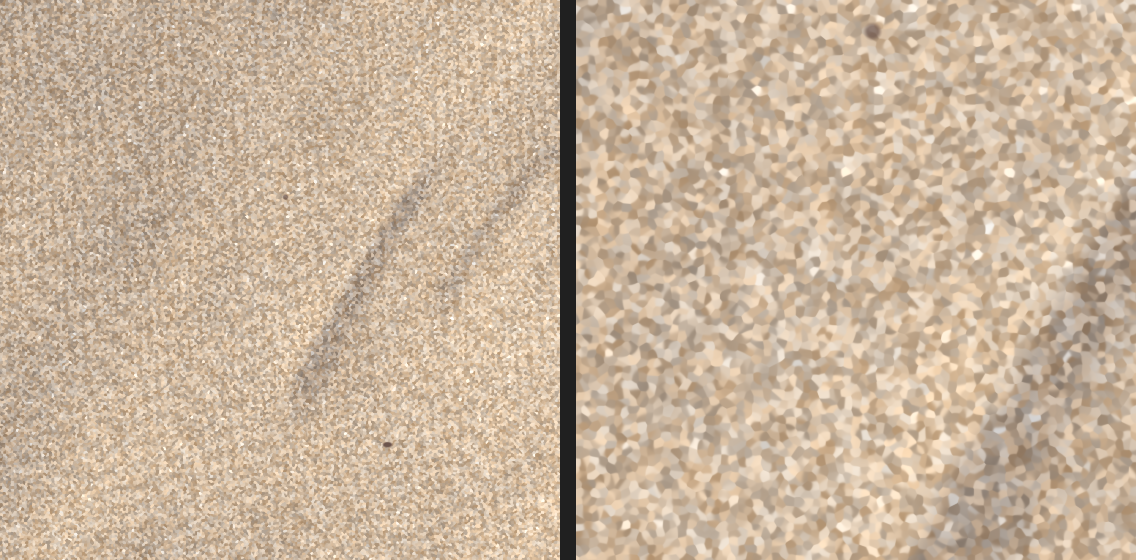
Left: the whole. Right: its middle third, enlarged.
A Shadertoy shader for this texture:

```glsl
// Dry, fine sand with two slanting wind grooves and soft drifts of light.
// Grains are blended, randomly turned Voronoi cells; the relief comes from
// stretched value noise plus two bowed, tapering groove profiles.

const vec3  SAND_COLOR   = vec3(0.800, 0.716, 0.624);
const vec3  GRAIN_TINT   = vec3(0.95, 1.00, 1.03);   // bright against dark grains
const vec3  RELIEF_TINT  = vec3(1.00, 0.87, 0.64);   // sunlit against shaded slopes
const vec3  WARM_TINT    = vec3(0.45, -0.05, -0.60); // ochre against grey grains
const vec3  PEBBLE_COLOR = vec3(0.42, 0.33, 0.30);
const float GRAIN_COUNT    = 205.0; // grains across the canvas
const float GRAIN_CONTRAST = 0.30;
const float GRAIN_WARMTH   = 0.13;
const float GRAIN_BLEND    = 8.0;   // higher gives crisper grains
const float GLINT_SHARE    = 0.045;
const float GLINT_POWER    = 0.13;
const float MOTTLE         = 0.055;
const float DRIFT          = 0.095;
const float SLOPE          = 0.045;
const float GROOVE_DEPTH   = 0.125;
const float RIDGE_HEIGHT   = 0.045;

float hash(vec2 p) {
    return fract(sin(dot(p, vec2(127.1, 311.7))) * 43758.5453);
}

float valueNoise(vec2 p) {
    vec2 cell = floor(p), f = fract(p);
    f = f * f * (3.0 - 2.0 * f);
    float low  = mix(hash(cell), hash(cell + vec2(1, 0)), f.x);
    float high = mix(hash(cell + vec2(0, 1)), hash(cell + vec2(1, 1)), f.x);
    return mix(low, high, f.y) - 0.5;
}

// Returns grain tone, grain warmth and glint strength.
vec3 grains(vec2 p) {
    vec2 cell = floor(p);
    vec3 sum = vec3(0.0);
    float total = 0.0;
    for (int y = -1; y <= 1; y++)
    for (int x = -1; x <= 1; x++) {
        vec2 id = cell + vec2(x, y);
        vec2 center = id + 0.1 + 0.8 * vec2(hash(id), hash(id + 37.3));
        float angle = 6.2832 * hash(id + 71.9);
        vec2 axis = vec2(cos(angle), sin(angle));
        vec2 d = p - center;
        d = vec2(dot(d, axis) * 0.8, dot(d, vec2(-axis.y, axis.x)) * 1.25);
        float weight = exp(-GRAIN_BLEND * dot(d, d));
        float glint = step(1.0 - GLINT_SHARE, hash(id + 153.1));
        sum += weight * vec3(hash(id + 11.7) - 0.5, hash(id + 93.4) - 0.5, glint);
        total += weight;
    }
    return sum / total;
}

// Coordinates along a bowed line: x is the distance to its right, y runs 0 to 1.
vec2 grooveSpace(vec2 p, vec2 start, vec2 end, float bow) {
    vec2 dir = end - start;
    float along = dot(p - start, dir) / dot(dir, dir);
    float across = dot(p - start, vec2(dir.y, -dir.x)) / length(dir);
    float t = clamp(along, 0.0, 1.0);
    return vec2(across + bow * 4.0 * t * (1.0 - t), along);
}

float grooveShade(vec2 g, float width, float softness) {
    float w = width * mix(1.2, 0.55, clamp(g.y, 0.0, 1.0));
    float sides = smoothstep(-softness, softness, g.x)
                * (1.0 - smoothstep(w * 0.35, w, g.x));
    float ends = smoothstep(-0.02, 0.18, g.y) * (1.0 - smoothstep(0.75, 1.08, g.y));
    return sides * ends;
}

float relief(vec2 p) {
    // Broad drifts, stretched along the wind direction
    vec2 wind = vec2(dot(p, vec2(0.84, -0.54)), dot(p, vec2(0.54, 0.84)));
    float light = DRIFT * valueNoise(wind * vec2(5.5, 2.6) + 4.7)
                + DRIFT * 0.5 * valueNoise(wind * vec2(14.0, 6.0) + 19.2)
                + SLOPE * dot(p - 0.5, vec2(0.8, -0.6));

    // Ragged grooves, with a sunlit ridge beside the longer one
    vec2 ragged = p + 0.014 * vec2(valueNoise(p * 28.0), valueNoise(p * 28.0 + 50.0))
                    + 0.010 * valueNoise(p * 75.0 + 9.0);
    vec2 longGroove  = grooveSpace(ragged, vec2(0.49, 0.24), vec2(0.79, 0.75), 0.014);
    vec2 shortGroove = grooveSpace(ragged, vec2(0.75, 0.42), vec2(1.04, 0.79), 0.025);
    float span = smoothstep(0.0, 0.3, longGroove.y)
               * (1.0 - smoothstep(0.75, 1.1, longGroove.y));
    float ridge = exp(-pow((longGroove.x + 0.024) / 0.018, 2.0));
    float hollow = exp(-pow((longGroove.x - 0.08) / 0.06, 2.0));
    light -= GROOVE_DEPTH * grooveShade(longGroove, 0.068, 0.009);
    light -= GROOVE_DEPTH * 0.8 * grooveShade(shortGroove, 0.046, 0.014);
    return light + span * (RIDGE_HEIGHT * ridge - 0.025 * hollow);
}

float pebble(vec2 p, vec2 center, vec2 radius) {
    return 1.0 - smoothstep(0.55, 1.25, length((p - center) / radius));
}

void mainImage(out vec4 fragColor, in vec2 fragCoord) {
    vec2 p = fragCoord / iResolution.xy;
    vec3 grain = grains(p * GRAIN_COUNT);

    // Grain tone with faint clumping
    float tone = GRAIN_CONTRAST * grain.x + GLINT_POWER * grain.z
               + MOTTLE * valueNoise(p * 85.0 + 31.0) - GLINT_POWER * GLINT_SHARE;
    float warmth = GRAIN_WARMTH * grain.y + 0.03 * valueNoise(p * 60.0 + 77.0)
                 - 0.05 * grain.z;

    vec3 color = SAND_COLOR + relief(p) * RELIEF_TINT
               + tone * GRAIN_TINT + warmth * WARM_TINT;

    // Two stray dark pebbles
    color = mix(color, PEBBLE_COLOR, pebble(p, vec2(0.692, 0.206), vec2(0.009, 0.005)));
    color = mix(color, PEBBLE_COLOR, 0.7 * pebble(p, vec2(0.510, 0.648), vec2(0.005)));
    fragColor = vec4(clamp(color, 0.0, 1.0), 1.0);
}
```
